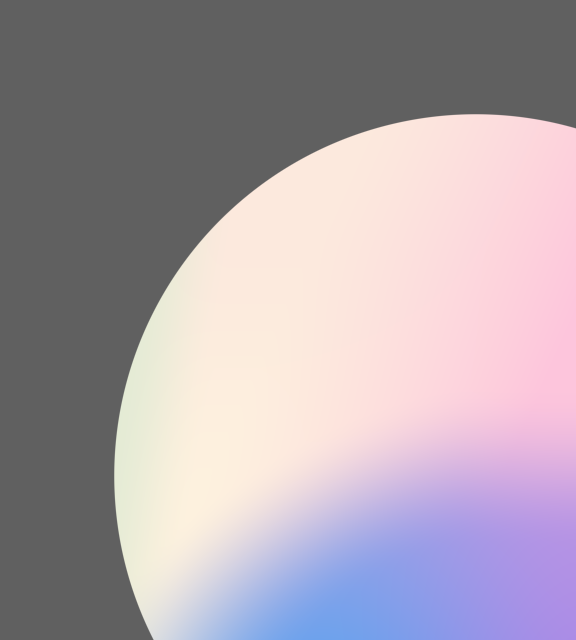
Give the GLSL for this background, as a WebGL 2 fragment shader.

```glsl
#version 300 es
precision highp float;
// A large pastel disc on flat grey, cropped by the right and lower borders.
// Its fill layers a slanted cream-to-pink ramp, a pale green rim on the left
// and a soft blue-violet glow that rises from below.

uniform vec2 u_resolution;
out vec4 outColor;

vec3 rgb(float r, float g, float b) {
    return vec3(r, g, b) / 255.0;
}

// Cream and peach turning pink toward the right, green along the left rim
vec3 warmLayer(vec2 p) {
    vec3 cream = mix(rgb(253.0, 241.0, 222.0), rgb(252.0, 233.0, 221.0),
                     smoothstep(0.2, 0.65, p.y));
    float slant = dot(vec2(p.x, 1.0 - p.y), vec2(0.91, 0.41));
    float pinkness = pow(clamp((slant - 0.6) / 0.42, 0.0, 1.0), 1.3);
    vec3 color = mix(cream, rgb(253.0, 197.0, 220.0), pinkness);

    float rim = 1.0 - smoothstep(0.165, 0.31, p.x - 0.15 * (p.y - 0.25));
    return mix(color, rgb(228.0, 235.0, 213.0), rim);
}

// Blue on the left, violet on the right, lavender with height
vec3 coolLayer(vec2 p) {
    vec3 color = mix(rgb(110.0, 162.0, 236.0), rgb(171.0, 140.0, 230.0),
                     smoothstep(0.5, 0.92, p.x));
    return mix(color, rgb(201.0, 160.0, 225.0), clamp(p.y * 2.2, 0.0, 0.7));
}

// Glow strength: a superellipse falloff, flat to the right of its centre
float glow(vec2 p) {
    vec2 q = vec2(max(0.73 - p.x, 0.0), max(p.y + 0.042, 0.0)) / vec2(0.469, 0.339);
    q = pow(q, vec2(1.5));
    float reach = pow(q.x + q.y, 1.0 / 1.5);
    return 1.0 - smoothstep(0.55, 1.3, reach);
}

void main() {
    vec2 p = gl_FragCoord.xy / u_resolution.y;
    float pixel = 1.0 / u_resolution.y;

    vec3 fill = mix(warmLayer(p), coolLayer(p), glow(p));

    // Disc edge, one pixel soft
    float edge = length(p - vec2(0.7435, 0.2565)) - 0.565;
    float inside = 1.0 - smoothstep(-0.75 * pixel, 0.75 * pixel, edge);

    outColor = vec4(mix(vec3(0.378), fill, inside), 1.0);
}
```
